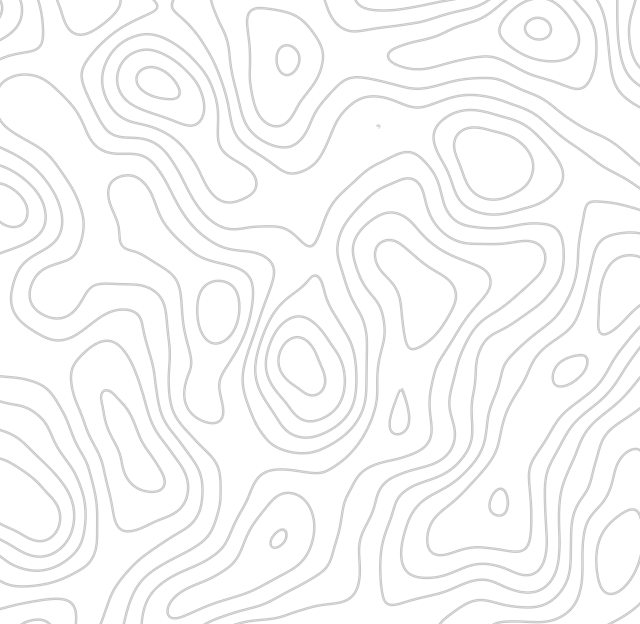
Reproduce this pattern procedurally as a WebGL 1 fragment shader.

```glsl
precision highp float;
// Topographic contour map: thin grey height lines winding over white.

uniform vec2 u_resolution;

// Lengths are fractions of the canvas height.
const vec3 PAPER = vec3(1.0);
const vec3 INK = vec3(0.78);
const float HILL_FREQUENCY = 4.5;    // noise cells per canvas height
const float DETAIL_FREQUENCY = 2.1;  // relative to the hills
const float DETAIL_AMOUNT = 0.12;
const float LEVEL_STEP = 0.14;       // height between two contours
const float LINE_HALF_WIDTH = 0.002;
const float SEAM_HALF_WIDTH = 0.0004;
const float SEAM_STRENGTH = 0.45;    // paleness along the middle of a line
const float SLOPE_SAMPLE = 0.001;
const float MIN_SLOPE = 0.05;
const vec2 SEED = vec2(17.3, 41.7);
const mat2 TURN = mat2(0.8, 0.6, -0.6, 0.8);

// Pseudo-random unit vector for a lattice point
vec2 randomDirection(vec2 cell) {
  vec3 h = fract(cell.xyx * vec3(0.1031, 0.1030, 0.0973));
  h += dot(h, h.yzx + 33.33);
  vec2 v = fract((h.xx + h.yz) * h.zy) * 2.0 - 1.0;
  return v / max(length(v), 0.001);
}

float cornerRamp(vec2 cell, vec2 local, vec2 corner) {
  return dot(randomDirection(cell + corner), local - corner);
}

// Gradient noise with quintic blending
float gradientNoise(vec2 p) {
  vec2 cell = floor(p);
  vec2 f = fract(p);
  vec2 blend = f * f * f * (f * (f * 6.0 - 15.0) + 10.0);
  float bottom = mix(cornerRamp(cell, f, vec2(0.0, 0.0)),
                     cornerRamp(cell, f, vec2(1.0, 0.0)), blend.x);
  float top = mix(cornerRamp(cell, f, vec2(0.0, 1.0)),
                  cornerRamp(cell, f, vec2(1.0, 1.0)), blend.x);
  return mix(bottom, top, blend.y);
}

// Terrain height: broad hills with a little irregularity
float terrain(vec2 p) {
  vec2 q = TURN * p * HILL_FREQUENCY + SEED;
  return gradientNoise(q)
       + DETAIL_AMOUNT * gradientNoise(TURN * q * DETAIL_FREQUENCY + SEED);
}

// Distance to the nearest contour: height difference over local slope
float contourDistance(vec2 p) {
  float height = terrain(p);
  vec2 e = vec2(SLOPE_SAMPLE, 0.0);
  vec2 slope = vec2(terrain(p + e.xy) - height,
                    terrain(p + e.yx) - height) / SLOPE_SAMPLE;
  float offLevel = abs(fract(height / LEVEL_STEP) - 0.5) * LEVEL_STEP;
  return offLevel / max(length(slope), MIN_SLOPE);
}

// Antialiased coverage of a stroke
float stroke(float dist, float halfWidth, float pixel) {
  return clamp((halfWidth - dist) / pixel + 0.5, 0.0, 1.0);
}

void main() {
  float pixel = 1.0 / u_resolution.y;
  float dist = contourDistance(gl_FragCoord.xy * pixel);

  // Grey line with a faint pale seam in its middle
  float line = stroke(dist, LINE_HALF_WIDTH, pixel);
  float seam = stroke(dist, SEAM_HALF_WIDTH, pixel);
  float ink = line * (1.0 - SEAM_STRENGTH * seam);

  gl_FragColor = vec4(mix(PAPER, INK, ink), 1.0);
}
```
